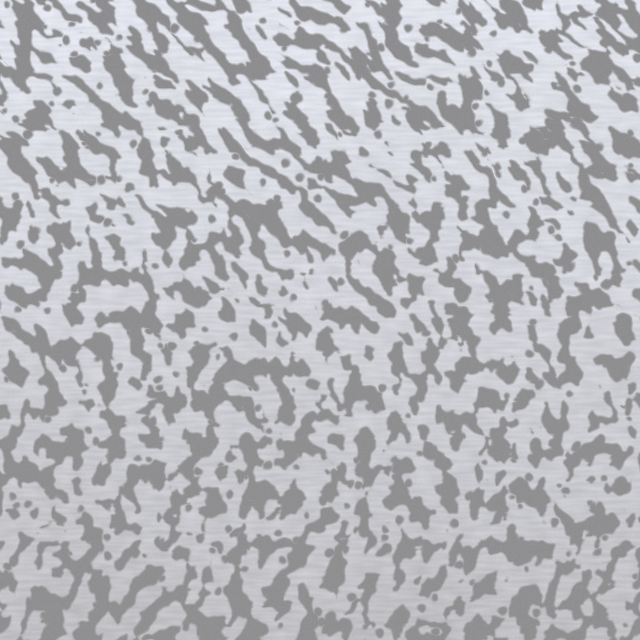
This texture is drawn by a Shadertoy shader. Its source:

```glsl
const vec3 LIGHT_TOP = vec3(0.885, 0.895, 0.930);
const vec3 LIGHT_BOTTOM = vec3(0.752, 0.752, 0.768);
const vec3 DARK_TOP = vec3(0.555, 0.555, 0.562);
const vec3 DARK_BOTTOM = vec3(0.565, 0.562, 0.568);
const float BLOB_FREQ = 33.0;      // blob cells across the canvas
const float STRETCH = 0.76;        // below 1 lengthens blobs along the slant
const float DETAIL = 0.48;         // weight of the finer blobs
const float LIGHT_BIAS = 0.065;    // raises the share of light metal
const float EDGE = 0.0028;         // half width of the soft edge
const float PIT_FREQ = 27.0;       // pit cells across the canvas
const float PIT_CHANCE = 0.45;
const float STREAK = 0.025;        // strength of the brushed lines
const float GRAIN = 0.014;

// Integer hash: two values in 0..1 per cell
vec2 hash2(vec2 cell) {
    uvec2 v = uvec2(ivec2(cell) + 4096);
    v = v * 1664525u + 1013904223u;
    v.x += v.y * 1664525u;
    v.y += v.x * 1664525u;
    v ^= v >> 16u;
    v.x += v.y * 1664525u;
    v.y += v.x * 1664525u;
    v ^= v >> 16u;
    return vec2(v & 65535u) / 65535.0;
}

float cornerSlope(vec2 cell, vec2 offset) {
    return dot(normalize(hash2(cell) * 2.0 - 0.9999), offset);
}

float gradientNoise(vec2 p) {
    vec2 i = floor(p), f = p - i;
    vec2 u = f * f * f * (f * (f * 6.0 - 15.0) + 10.0);
    vec2 e = vec2(1.0, 0.0);
    float low = mix(cornerSlope(i, f), cornerSlope(i + e, f - e), u.x);
    float high = mix(cornerSlope(i + e.yx, f - e.yx), cornerSlope(i + 1.0, f - 1.0), u.x);
    return mix(low, high, u.y);
}

// Positive on light metal, negative in dark blobs
float metalField(vec2 p) {
    vec2 q = p;
    q += 0.018 * vec2(gradientNoise(p * 9.0), gradientNoise(p * 9.0 + 71.3));
    q += 0.005 * vec2(gradientNoise(p * 50.0 + 13.7), gradientNoise(p * 50.0 + 41.9));
    q.x += q.y * (0.55 * q.y - 0.30);   // slant turns with height
    q.y *= STRETCH;
    float coarse = gradientNoise(q * BLOB_FREQ);
    float fine = gradientNoise(q * BLOB_FREQ * 2.05 + 19.4);
    float drift = gradientNoise(p * 5.0 + 7.7);
    float brushed = gradientNoise(p * vec2(30.0, 150.0));
    return coarse + DETAIL * fine + 0.10 * drift + 0.08 * brushed + LIGHT_BIAS;
}

// Distance to the nearest small round pit
float pitDistance(vec2 p) {
    vec2 g = p * PIT_FREQ, base = floor(g);
    float d = 1.0;
    for (int y = -1; y <= 1; y++)
    for (int x = -1; x <= 1; x++) {
        vec2 cell = base + vec2(x, y);
        vec2 kind = hash2(cell + 311.0);
        float radius = mix(0.10, 0.20, kind.y);
        float dist = length(g - cell - hash2(cell + 97.0)) - radius;
        if (kind.x < PIT_CHANCE) d = min(d, dist);
    }
    return d / PIT_FREQ;
}

void mainImage(out vec4 fragColor, in vec2 fragCoord) {
    vec2 uv = fragCoord / iResolution.y;

    // Field divided by its slope gives edges of even sharpness
    vec2 h = vec2(0.001, 0.0);
    float field = metalField(uv);
    vec2 slope = vec2(metalField(uv + h) - field, metalField(uv + h.yx) - field) / h.x;
    float dist = field / max(length(slope), 7.0);
    dist = min(dist, pitDistance(uv + 0.004 * gradientNoise(uv * 60.0)));
    float width = max(EDGE, 0.8 / iResolution.y);
    float metal = smoothstep(-width, width, dist);

    // Light falls off from top to bottom, with soft patches
    float patches = gradientNoise(uv * 4.0 + 3.1);
    float height = clamp(uv.y + 0.14 * patches, 0.0, 1.0);
    vec3 lightTone = mix(LIGHT_BOTTOM, LIGHT_TOP, height);
    vec3 darkTone = mix(DARK_BOTTOM, DARK_TOP, height);

    // Brushed lines and mottling on the light metal
    float lines = gradientNoise(uv * vec2(22.0, 170.0) + 5.0);
    float mottle = gradientNoise(uv * 45.0 + 29.0);
    lightTone += STREAK * (2.0 * lines + mottle);
    vec3 color = mix(darkTone, lightTone, metal);

    color += GRAIN * (hash2(floor(uv * 512.0)).x - 0.5);
    fragColor = vec4(color, 1.0);
}
```
